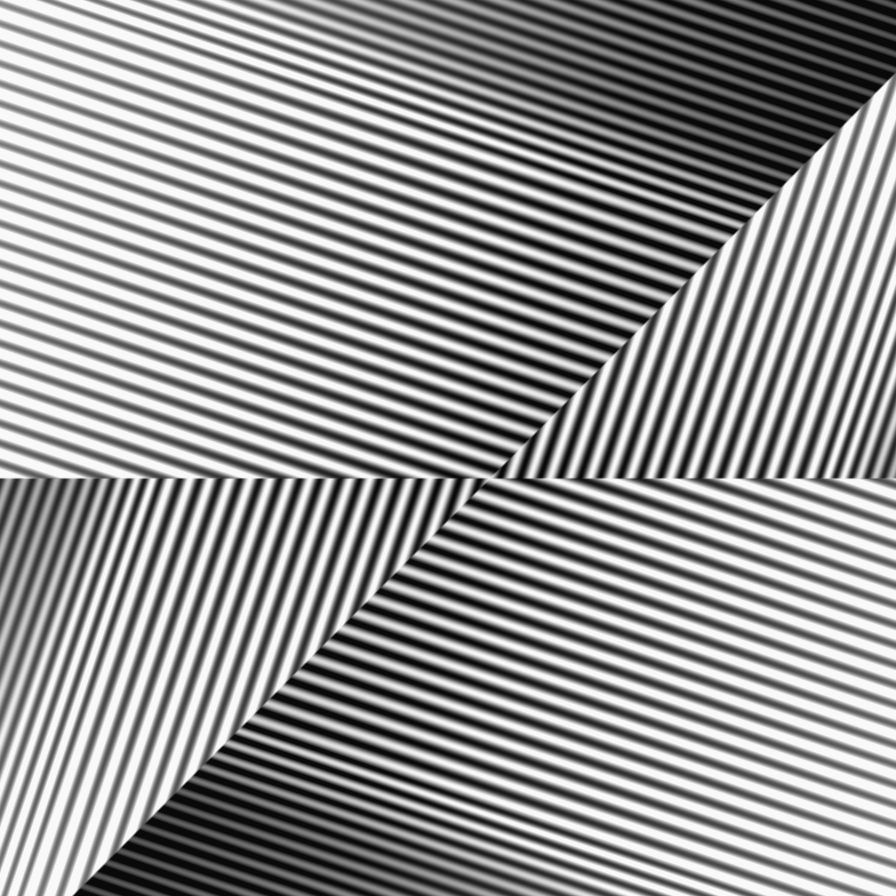
Reproduce this pattern procedurally as a three.js fragment shader.

```glsl
varying vec2 vUv;

#define CENTER vec2(0.547, 0.466)
#define TILT 0.325
#define LINE_COUNT 47.3
#define CONTRAST 0.5
#define SHADE 0.46
#define SHADE_SLOPE 0.8
#define FAR_START 0.345
#define FAR_WIDTH 0.11
#define FAR_CONTRAST 0.27
#define FAR_DARKEN 0.2
#define FAR_CHIRP 0.25
#define EDGE 0.0015

const float TAU = 6.2831853;
const vec3 INK = vec3(0.035, 0.036, 0.036);
const vec3 PAPER = vec3(0.975);

// Tilted stripes that brighten along their length and dim far from the center
float stripes(vec2 q) {
  vec2 along = vec2(cos(TILT), -sin(TILT));
  vec2 across = vec2(sin(TILT), cos(TILT));
  float s = dot(q, along);
  float p = abs(dot(q, across));
  float distant = max(p - FAR_START, 0.0);
  float fade = smoothstep(0.0, FAR_WIDTH, distant);
  float wave = cos(TAU * LINE_COUNT * (p + FAR_CHIRP * distant));
  float shade = SHADE - SHADE_SLOPE * s - FAR_DARKEN * fade;
  return clamp(shade + mix(CONTRAST, FAR_CONTRAST, fade) * wave, 0.0, 1.0);
}

void main() {
  vec2 q = vUv - CENTER;
  vec2 turned = vec2(-q.y, q.x);

  // Masks for the horizontal and diagonal seams
  float upper = smoothstep(-EDGE, EDGE, q.y);
  float right = smoothstep(-EDGE, EDGE, (q.x - q.y) * 0.7071);

  // Four sectors, with half-turn symmetry
  float top = mix(stripes(q), stripes(turned), right);
  float bottom = mix(stripes(-turned), stripes(-q), right);
  float tone = mix(bottom, top, upper);

  gl_FragColor = vec4(mix(INK, PAPER, tone), 1.0);
}
```
